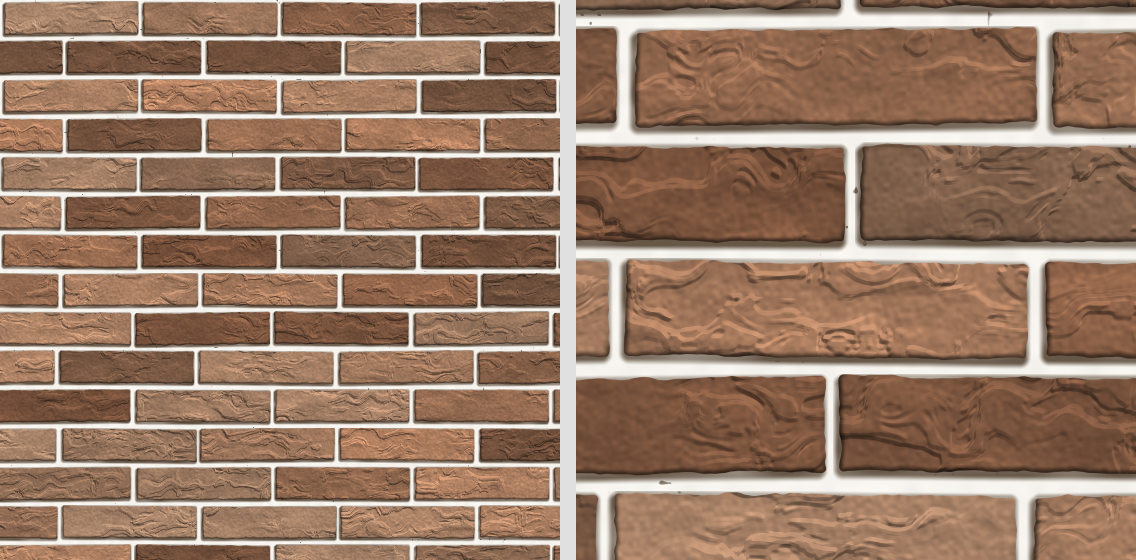
Left, the full canvas; right, a detail of the centre.
Write a WebGL 2 fragment shader that draws this texture.

```glsl
#version 300 es
precision highp float;
// Running-bond wall of rough brown bricks with soft shadows on pale mortar.
uniform vec2 u_resolution;
out vec4 outColor;

const vec2 PITCH = vec2(0.2487, 0.0692);      // brick plus joint
const vec2 BRICK_HALF = vec2(0.1193, 0.0282);
const vec2 BRICK_CENTER = vec2(0.1243, 0.0306);
const float ROW_START = 0.0026;
const vec3 MORTAR = vec3(0.975, 0.965, 0.945);
const vec3 SHADOW = vec3(0.40, 0.34, 0.28);
const vec3 DARK_CLAY = vec3(0.445, 0.315, 0.235);
const vec3 LIGHT_CLAY = vec3(0.665, 0.505, 0.395);

float hash(vec2 p) {
  vec3 q = fract(vec3(p.xyx) * 0.1031);
  q += dot(q, q.yzx + 33.33);
  return fract((q.x + q.y) * q.z);
}

float noise(vec2 p) {
  vec2 i = floor(p), f = fract(p);
  f = f * f * (3.0 - 2.0 * f);
  return mix(mix(hash(i), hash(i + vec2(1, 0)), f.x),
             mix(hash(i + vec2(0, 1)), hash(i + vec2(1, 1)), f.x), f.y);
}

float fbm(vec2 p) {
  float sum = 0.0, gain = 0.5;
  for (int i = 0; i < 4; i++) {
    sum += gain * noise(p);
    p = p * 2.03 + 7.1;
    gain *= 0.5;
  }
  return sum / 0.9375;
}

float roundedBox(vec2 p, vec2 halfSize, float radius) {
  vec2 q = abs(p) - halfSize + radius;
  return length(max(q, 0.0)) + min(max(q.x, q.y), 0.0) - radius;
}

// Split-clay surface: torn horizontal ledges over fine grain.
float clayHeight(vec2 p) {
  vec2 warp = vec2(noise(p * 45.0), noise(p * 45.0 + 19.0));
  float layers = fbm(p * vec2(24.0, 68.0) + 1.5 * warp);
  float torn = smoothstep(0.25, 0.65, noise(p * vec2(15.0, 34.0) + 5.0));
  float ledges = smoothstep(0.43, 0.49, layers) + 0.7 * smoothstep(0.58, 0.63, layers);
  return 0.55 * ledges * torn + 0.6 * layers + 0.17 * noise(p * 330.0);
}

// Light falls from the upper right; y grows downward.
float clayRelief(vec2 p) {
  vec2 toShade = vec2(-0.0005, 0.0012);
  return clamp(clayHeight(p + toShade) - clayHeight(p - toShade), -0.8, 0.35);
}

vec3 clayColor(vec2 p, vec2 id) {
  float tone = smoothstep(0.1, 0.9, hash(id + 3.7));
  vec3 color = mix(DARK_CLAY, LIGHT_CLAY, tone);
  color *= mix(vec3(0.97, 1.01, 1.04), vec3(1.04, 0.98, 0.94), hash(id + 41.3));
  color *= 0.88 + 0.24 * fbm(p * vec2(22.0, 38.0));
  color *= 0.94 + 0.12 * noise(p * 290.0 + 11.0);
  return color * (1.0 + 0.62 * clayRelief(p));
}

vec3 mortarColor(vec2 p, vec2 local) {
  // Contact shadow leans down and to the left of each brick.
  float castDist = roundedBox(local - vec2(-0.0012, 0.0022), BRICK_HALF, 0.003);
  float contactDist = roundedBox(local, BRICK_HALF, 0.003);
  float shade = 0.95 * (1.0 - smoothstep(-0.0005, 0.0042, castDist));
  shade = max(shade, 0.55 * (1.0 - smoothstep(0.0, 0.003, contactDist)));
  shade *= 0.7 + 0.5 * noise(p * vec2(35.0, 90.0));
  float dirt = smoothstep(0.91, 0.97, noise(p * 190.0)) * smoothstep(0.62, 0.75, noise(p * 24.0));
  vec3 color = MORTAR * (0.975 + 0.035 * noise(p * 120.0));
  return mix(color, SHADOW, clamp(shade + 0.7 * dirt, 0.0, 1.0));
}

void main() {
  vec2 uv = gl_FragCoord.xy / u_resolution;
  vec2 p = vec2(uv.x, 1.0 - uv.y);
  float pixel = 1.0 / min(u_resolution.x, u_resolution.y);

  // Alternate courses shift by half a brick; lower courses drift left.
  float row = floor((p.y - ROW_START) / PITCH.y);
  float shift = 0.0013 + 0.1146 * mod(row, 2.0) - 0.011 * smoothstep(6.0, 8.0, row);
  shift += 0.005 * (hash(vec2(row + 20.0, 8.0)) - 0.5);
  float column = floor((p.x - shift) / PITCH.x);
  vec2 id = vec2(column, row) + 20.0;

  // Each brick sits slightly off its place, with a ragged outline.
  vec2 local = p - vec2(shift, ROW_START) - vec2(column, row) * PITCH - BRICK_CENTER;
  local -= (vec2(hash(id), hash(id + 9.1)) - 0.5) * vec2(0.003, 0.0015);
  local.y += 0.003 * (hash(id + 15.2) - 0.5) * local.x / BRICK_HALF.x;
  float ragged = 0.0022 * (noise(p * 75.0) - 0.5) + 0.001 * (noise(p * 230.0) - 0.5);
  float dist = roundedBox(local, BRICK_HALF, 0.0025) + ragged;

  vec2 clayPoint = local + 0.5 + vec2(hash(id + 2.3), hash(id + 6.9)) * 9.0;
  vec3 clay = clayColor(clayPoint, id);

  // Dark lower and left rims, faint lit upper rim.
  float rim = smoothstep(-0.0042, 0.0, dist);
  float lowerRim = smoothstep(0.5, 1.0, local.y / BRICK_HALF.y);
  float leftRim = smoothstep(0.95, 1.0, -local.x / BRICK_HALF.x);
  float upperRim = smoothstep(0.8, 1.0, -local.y / BRICK_HALF.y);
  clay *= 1.0 - rim * (0.5 * max(lowerRim, leftRim) - 0.08 * upperRim + 0.06);

  float cover = 1.0 - smoothstep(-0.7 * pixel, 0.7 * pixel, dist);
  outColor = vec4(mix(mortarColor(p, local), clay, cover), 1.0);
}
```
